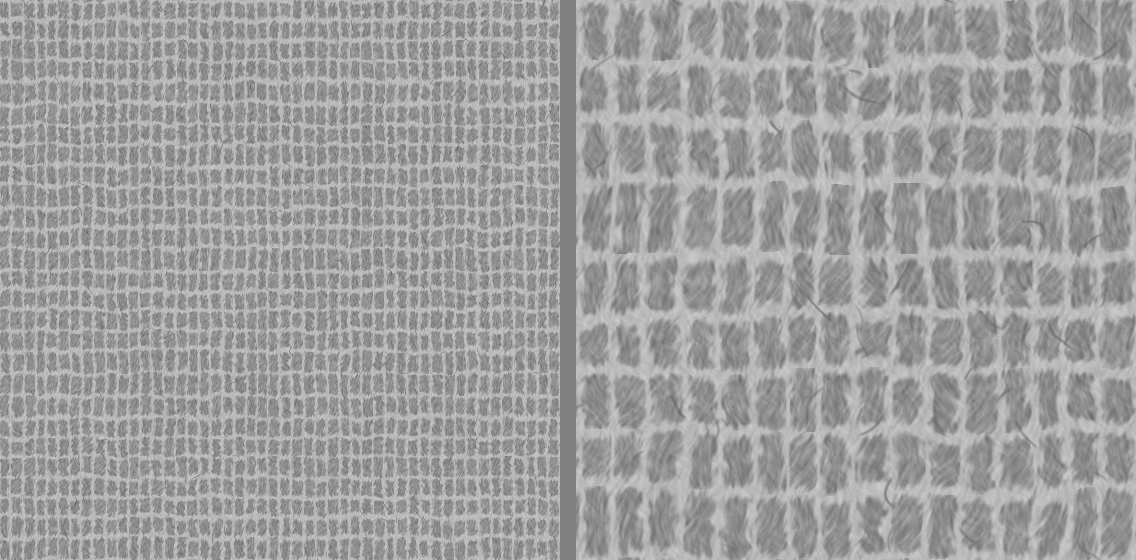
Left: the whole. Right: its middle third, enlarged.
Reproduce this texture procedurally as a three.js fragment shader.

```glsl
// Coarse grey plain-weave cloth, 48 by 27 fuzzy thread crossings with stray hairs
varying vec2 vUv;

float hash(vec2 p) {
  vec3 q = fract(p.xyx * vec3(0.1031, 0.1030, 0.0973));
  q += dot(q, q.yzx + 33.33);
  return fract((q.x + q.y) * q.z);
}

vec2 gradient(vec2 cell) {
  float a = 6.2832 * hash(cell);
  return vec2(cos(a), sin(a));
}

// Gradient noise, roughly -0.7 to 0.7
float noise(vec2 p) {
  vec2 i = floor(p), f = fract(p);
  vec2 u = f * f * f * (f * (f * 6.0 - 15.0) + 10.0);
  vec2 e = vec2(1.0, 0.0);
  float low = mix(dot(gradient(i), f), dot(gradient(i + e), f - e), u.x);
  float high = mix(dot(gradient(i + e.yx), f - e.yx), dot(gradient(i + 1.0), f - 1.0), u.x);
  return mix(low, high, u.y);
}

mat2 rotation(float a) {
  return mat2(cos(a), sin(a), -sin(a), cos(a));
}

float roundedBox(vec2 p, vec2 halfSize, float radius) {
  vec2 q = abs(p) - halfSize + radius;
  return length(max(q, 0.0)) + min(max(q.x, q.y), 0.0) - radius;
}

// Thin curved hairs, mostly upright, scattered on a loose grid
float strayHairs(vec2 uv) {
  vec2 p = uv * 34.0;
  float cover = 0.0;
  for (int j = -1; j <= 1; j++) {
    for (int i = -1; i <= 1; i++) {
      vec2 cell = floor(p) + vec2(float(i), float(j));
      float seed = hash(cell + 71.0);
      vec2 center = cell + vec2(hash(cell + 13.0), hash(cell + 29.0));
      vec2 q = rotation(1.57 + 2.2 * (hash(cell + 47.0) - 0.5)) * (p - center);
      float bend = (hash(cell + 5.0) - 0.5) * 2.2;
      float line = abs(q.y - bend * q.x * q.x) / sqrt(1.0 + 4.0 * bend * bend * q.x * q.x);
      float reach = 0.18 + 0.28 * hash(cell + 91.0);
      float hair = smoothstep(0.048, 0.008, line) * smoothstep(reach, reach - 0.15, abs(q.x));
      cover = max(cover, hair * step(seed, 0.5) * (0.35 + 1.2 * seed));
    }
  }
  return cover;
}

void main() {
  // Uneven thread spacing and gentle waviness
  vec2 weave = vUv * vec2(48.0, 27.0);
  weave.x += 0.22 * noise(vec2(weave.x * 0.4, 3.5)) + 0.24 * noise(weave * vec2(0.35, 0.5) + 17.0);
  weave.y += 0.24 * noise(vec2(weave.y * 0.45, 7.5)) + 0.24 * noise(weave * vec2(0.35, 0.35) + 41.0);
  vec2 id = floor(weave);
  vec2 local = (fract(weave) - 0.5) * vec2(1.0, 1.78);
  float seed = hash(id + 3.0);

  // Fibres twisted along each raised crossing
  float over = mod(id.x + id.y, 2.0);
  vec2 twist = rotation((seed - 0.5) * 0.9 + mix(0.4, -0.12, over)) * local;
  twist.x += 0.08 * sin(twist.y * 3.0 + seed * 6.28);
  float strands = noise(twist * vec2(6.5, 1.5) + seed * 90.0);
  float fineStrands = noise(twist * vec2(11.0, 2.2) + seed * 50.0 + 20.0);

  // Loose fuzz that runs across crossings and gaps alike
  vec2 nap = weave * vec2(1.0, 1.78);
  nap += 0.25 * vec2(noise(nap * 1.3 + 5.0), noise(nap * 1.3 + 55.0));
  float fuzz = noise(rotation(0.35) * nap * vec2(7.0, 2.2) + 80.0);
  float crossFuzz = noise(rotation(-0.5) * nap * vec2(8.0, 3.0) + 130.0);

  // Wide and narrow crossings alternate, with frayed edges
  vec2 halfSize = mix(vec2(0.395, 0.68), vec2(0.335, 0.77), over);
  halfSize.x += 0.07 * (hash(vec2(id.x, 201.0)) - 0.5) + 0.08 * (seed - 0.5);
  halfSize.y += 0.12 * (hash(vec2(id.y, 307.0)) - 0.5) + 0.20 * (hash(id + 59.0) - 0.5);
  float edge = roundedBox(local, halfSize, 0.22);
  edge += 0.20 * noise(nap * 2.3 + 31.0) + 0.12 * strands + 0.14 * fuzz;
  float crossing = smoothstep(0.15, -0.12, edge) * smoothstep(0.5, 0.41, abs(local.x));

  // Pale ground, dimmed by fuzz
  float ground = 0.732 + 0.07 * fuzz + 0.05 * crossFuzz;
  ground -= 0.03 * smoothstep(0.08, 0.0, abs(crossFuzz + 0.05));

  // Darker crossings, creased between strands
  float thread = 0.555 + 0.03 * (seed - 0.5) + 0.08 * strands + 0.07 * fineStrands;
  thread += 0.07 * fuzz + 0.07 * crossFuzz;
  thread -= 0.05 * smoothstep(0.08, 0.0, abs(fineStrands + 0.06)) * smoothstep(-0.1, 0.2, strands);

  float grey = mix(ground, thread, crossing);
  grey += 0.012 * noise(vUv * 6.0 + 9.0);
  grey = mix(grey, 0.36, 0.6 * strayHairs(vUv + 0.004 * noise(vUv * 60.0)));
  gl_FragColor = vec4(vec3(grey), 1.0);
}
```
